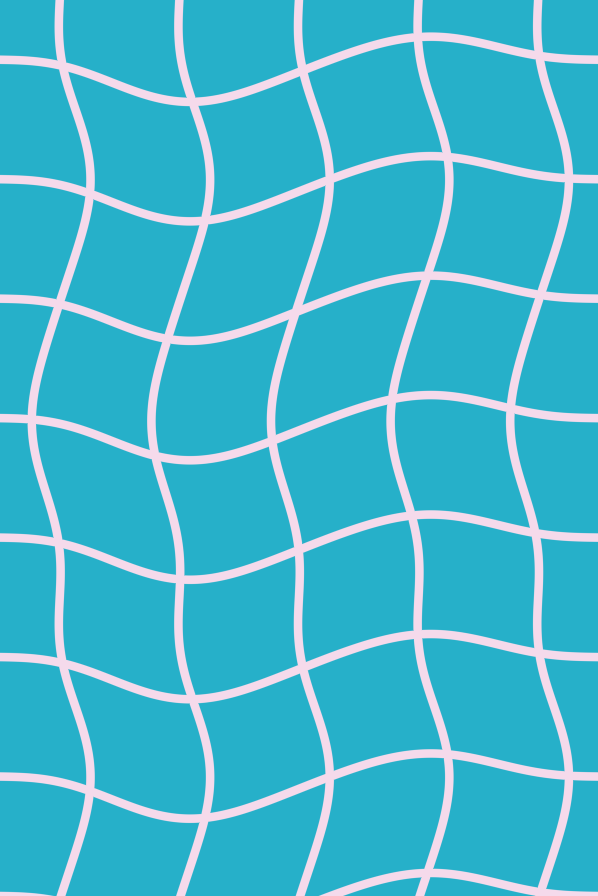
This pattern is drawn by a WebGL 1 fragment shader. Its source:

```glsl
precision highp float;
// Wavy grid of pale pink lines over a flat turquoise ground.

uniform vec2 u_resolution;

const float TAU = 6.2831853;
const vec3 GROUND_COLOR = vec3(0.150, 0.690, 0.790);
const vec3 LINE_COLOR = vec3(0.960, 0.855, 0.920);

// Lengths are fractions of the canvas width.
const float CANVAS_HEIGHT = 1.5;
const float LINES_ACROSS = 5.0;
const float LINE_WIDTH = 0.0143;
const float EDGE_SOFTNESS = 0.7; // half width of the edge ramp, in pixels

// Amplitudes of the first three harmonics of each bend.
const float ROW_SHIFT = 0.0110;
const vec3 ROW_COS = vec3(-0.01135, -0.00073, 0.00110);
const vec3 ROW_SIN = vec3(0.04480, -0.01514, -0.00404);
const float COLUMN_SHIFT = 0.0012;
const vec3 COLUMN_COS = vec3(-0.0015, -0.0003, 0.0005);
const vec3 COLUMN_SIN = vec3(0.0388, -0.0151, -0.0056);

// Sideways offset (x) and slope (y) of a bend at position t along the line.
vec2 bend(float t, float shift, vec3 cosAmp, vec3 sinAmp) {
  vec3 frequency = TAU * vec3(1.0, 2.0, 3.0);
  vec3 c = cos(frequency * t);
  vec3 s = sin(frequency * t);
  float offset = shift + dot(cosAmp, c) + dot(sinAmp, s);
  float slope = dot(frequency, sinAmp * c - cosAmp * s);
  return vec2(offset, slope);
}

// Coverage by the nearest of a set of parallel bent lines.
float lineCoverage(float position, vec2 curve, float pixel) {
  float cell = fract((position - curve.x) * LINES_ACROSS) - 0.5;
  // Dividing by the arc length keeps the stroke even on slopes.
  float dist = abs(cell) / LINES_ACROSS / sqrt(1.0 + curve.y * curve.y);
  float ramp = EDGE_SOFTNESS * pixel;
  return 1.0 - smoothstep(-ramp, ramp, dist - 0.5 * LINE_WIDTH);
}

void main() {
  // Position measured from the top left corner.
  vec2 uv = gl_FragCoord.xy / u_resolution;
  vec2 p = vec2(uv.x, (1.0 - uv.y) * CANVAS_HEIGHT);
  float pixel = 1.0 / u_resolution.x;

  // Rows bend along x, columns bend along y.
  vec2 rowBend = bend(p.x, ROW_SHIFT, ROW_COS, ROW_SIN);
  vec2 columnBend = bend(p.y, COLUMN_SHIFT, COLUMN_COS, COLUMN_SIN);
  float rows = lineCoverage(p.y, rowBend, pixel);
  float columns = lineCoverage(p.x, columnBend, pixel);

  vec3 color = mix(GROUND_COLOR, LINE_COLOR, max(rows, columns));
  gl_FragColor = vec4(color, 1.0);
}
```
